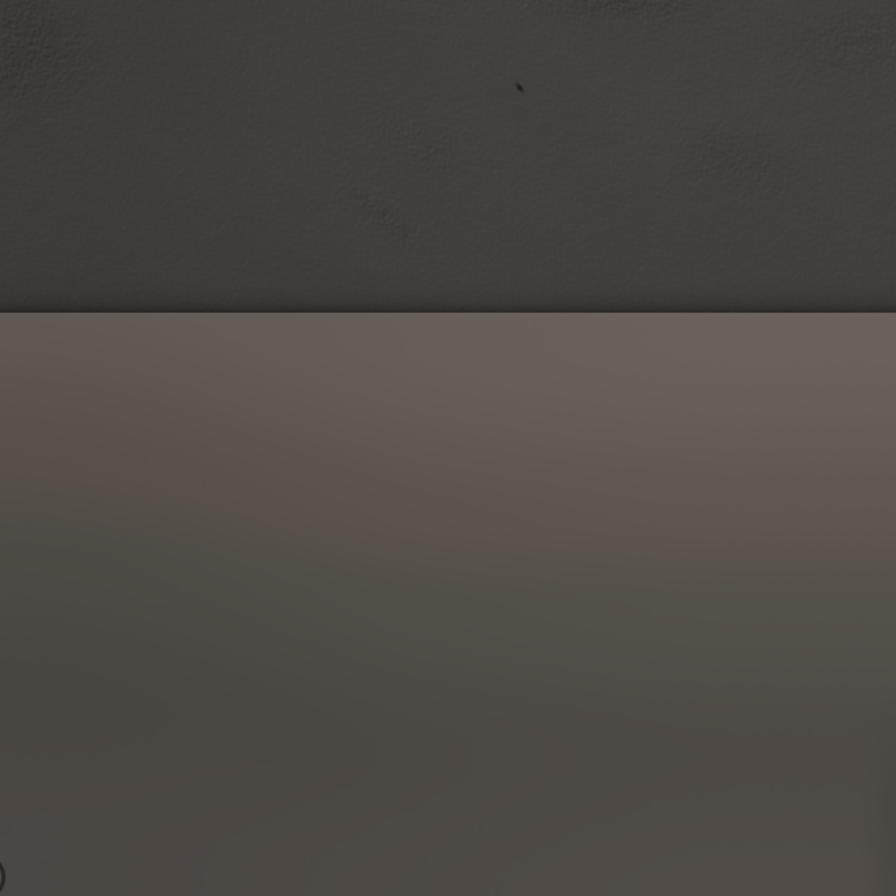
Reproduce this background procedurally as a three.js fragment shader.

```glsl
// A dark plaster wall above a smooth, warm grey panel with a crisp top edge.
// The panel blends vertical colour bands that sag toward the left; the wall is
// embossed gradient noise with worn patches and a contact shadow at its foot.

varying vec2 vUv;

const float EDGE_Y = 0.651;
const float SOFT = 0.0012;

const vec3 WALL = vec3(0.265, 0.251, 0.237);
const vec3 PANEL_FOOT = vec3(0.310, 0.291, 0.275);
const vec3 PANEL_DIM = vec3(0.301, 0.284, 0.264);
const vec3 PANEL_OLIVE = vec3(0.323, 0.307, 0.283);
const vec3 PANEL_WARM = vec3(0.359, 0.329, 0.304);
const vec3 PANEL_LIGHT = vec3(0.402, 0.371, 0.346);

vec2 hashGradient(vec2 cell) {
  vec2 q = vec2(dot(cell, vec2(127.1, 311.7)), dot(cell, vec2(269.5, 183.3)));
  return 2.0 * fract(sin(q) * 43758.5) - 1.0;
}

float gradientNoise(vec2 p) {
  vec2 cell = floor(p);
  vec2 f = fract(p);
  vec2 w = f * f * f * (f * (f * 6.0 - 15.0) + 10.0);
  float a = dot(hashGradient(cell), f);
  float b = dot(hashGradient(cell + vec2(1.0, 0.0)), f - vec2(1.0, 0.0));
  float c = dot(hashGradient(cell + vec2(0.0, 1.0)), f - vec2(0.0, 1.0));
  float d = dot(hashGradient(cell + 1.0), f - 1.0);
  return mix(mix(a, b, w.x), mix(c, d, w.x), w.y);
}

float fractalNoise(vec2 p) {
  float sum = 0.0;
  float amplitude = 0.5;
  for (int i = 0; i < 3; i++) {
    sum += amplitude * gradientNoise(p);
    p = mat2(1.6, 1.2, -1.2, 1.6) * p + 7.3;
    amplitude *= 0.55;
  }
  return sum;
}

vec2 rotate(vec2 p, float angle) {
  float c = cos(angle);
  float s = sin(angle);
  return vec2(c * p.x + s * p.y, c * p.y - s * p.x);
}

// Soft elliptical mask, 1 at its centre
float patchMask(vec2 p, vec2 centre, vec2 radius, float angle) {
  vec2 q = rotate(p - centre, angle) / radius;
  return exp(-dot(q, q));
}

// Trowel strokes run down to the right
float plasterHeight(vec2 p) {
  vec2 q = rotate(p, -0.65);
  return fractalNoise(q * vec2(42.0, 75.0)) + 0.4 * gradientNoise(p * 210.0);
}

vec3 wallColor(vec2 p) {
  // Worn areas deepen the relief
  float wear = patchMask(p, vec2(0.70, 1.0), vec2(0.08, 0.022), 0.0);
  wear += 0.8 * patchMask(p, vec2(0.02, 0.95), vec2(0.08, 0.06), -0.5);
  wear += 0.6 * patchMask(p, vec2(0.82, 0.82), vec2(0.05, 0.025), -0.3);
  wear += 0.6 * patchMask(p, vec2(0.96, 0.955), vec2(0.06, 0.03), 0.0);
  wear += 0.6 * patchMask(p, vec2(0.43, 0.757), vec2(0.06, 0.015), -0.65);
  wear += 0.4 * patchMask(p, vec2(0.47, 0.84), vec2(0.05, 0.025), -0.5);

  float relief = plasterHeight(p) - plasterHeight(p + vec2(-0.0015, 0.002));
  float mottling = fractalNoise(rotate(p, -0.65) * vec2(5.0, 11.0));
  float light = 0.93 + 0.08 * smoothstep(0.0, 0.6, p.x);
  light += 0.04 * mottling + relief * (0.13 + 0.32 * wear) - 0.07 * wear;

  // Small chip in the plaster
  float chip = patchMask(p, vec2(0.580, 0.902), vec2(0.0055, 0.0025), -0.9);
  light *= 1.0 - 0.6 * chip;

  // Contact shadow above the panel
  float rise = max(p.y - EDGE_Y, 0.0);
  light *= 1.0 - 0.36 * exp(-rise / 0.009) - 0.06 * exp(-rise / 0.06);
  return WALL * light;
}

vec3 panelColor(vec2 p) {
  float level = p.y - 0.065 * (1.0 - smoothstep(0.0, 0.5, p.x));
  vec3 color = mix(PANEL_FOOT, PANEL_DIM, smoothstep(0.0, 0.16, level));
  color = mix(color, PANEL_OLIVE, smoothstep(0.16, 0.34, level));
  color = mix(color, PANEL_WARM, smoothstep(0.32, 0.42, level));
  color = mix(color, PANEL_LIGHT, smoothstep(0.40, 0.62, level));
  color *= mix(0.95, 1.025, smoothstep(0.0, 0.85, p.x));

  // Dim strip at the lower right and a faint rim of light on the edge
  float strip = smoothstep(0.955, 1.0, p.x) * (1.0 - smoothstep(0.08, 0.24, p.y));
  color *= 1.0 - 0.06 * strip;
  float drop = max(EDGE_Y - p.y, 0.0);
  color += 0.018 * exp(-drop / 0.003);

  // Dark ring cut off by the lower left corner
  float ring = abs(length(p - vec2(-0.020, 0.021)) - 0.024);
  color *= 1.0 - 0.45 * (1.0 - smoothstep(0.0008, 0.0035, ring));
  return color + 0.002 * gradientNoise(p * 150.0);
}

void main() {
  float wallMask = smoothstep(-SOFT, SOFT, vUv.y - EDGE_Y);
  vec3 color = mix(panelColor(vUv), wallColor(vUv), wallMask);
  gl_FragColor = vec4(color, 1.0);
}
```
